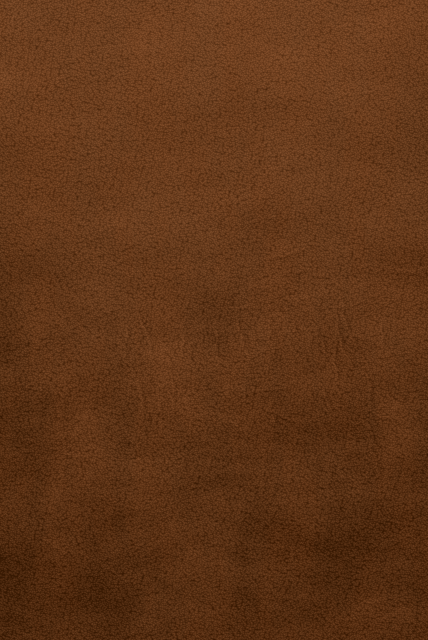
Write a WebGL 1 fragment shader that draws this texture.

```glsl
precision highp float;
uniform vec2 u_resolution;

vec2 hash2(vec2 p) {
  vec2 q = vec2(dot(p, vec2(127.1, 311.7)), dot(p, vec2(269.5, 183.3)));
  return fract(sin(q) * 43758.545);
}

// Distance to the nearest scattered point: one leather pebble per cell
float pebbles(vec2 p) {
  vec2 cell = floor(p), local = fract(p);
  float nearest = 2.0;
  for (int y = -1; y <= 1; y++) {
    for (int x = -1; x <= 1; x++) {
      vec2 offset = vec2(float(x), float(y));
      vec2 toPoint = offset + hash2(cell + offset) - local;
      nearest = min(nearest, dot(toPoint, toPoint));
    }
  }
  return sqrt(nearest);
}

// Rotated, warped sine layers for uneven dye
float mottle(vec2 p) {
  float sum = 0.0, weight = 1.0;
  for (int i = 0; i < 8; i++) {
    p = mat2(0.8, 0.6, -0.6, 0.8) * p * 1.55 + 2.7;
    p += 0.3 * sin(p.yx * 0.9 + 1.3);
    sum += weight * sin(p.x) * sin(p.y + 0.6 * sum);
    weight *= 0.82;
  }
  return sum;
}

// Faint wavy wrinkles around a centre, each with a lit and a shaded side
float creases(vec2 p, vec2 centre, vec2 spread, float heading, float seed) {
  float sum = 0.0;
  for (int i = 0; i < 32; i++) {
    vec2 place = hash2(vec2(float(i), seed));
    vec2 shape = hash2(vec2(float(i) + 40.0, seed));
    float angle = heading + (shape.x - 0.5) * 0.45;
    vec2 d = p - centre - (place - 0.5) * spread;
    vec2 along = vec2(cos(angle), sin(angle));
    float u = dot(d, along);
    float v = dot(d, vec2(-along.y, along.x));
    v += 0.003 * sin(u * 55.0 + place.x * 40.0) + 0.0012 * sin(u * 190.0 + place.y * 30.0);
    float reach = 0.015 + 0.05 * shape.y * shape.y;
    float fade = exp(-u * u / (reach * reach));
    float lit = exp(-v * v / 0.0000035);
    float shade = exp(-pow(v + 0.0035, 2.0) / 0.000009);
    sum += fade * (lit - 0.6 * shade) * (0.4 + 0.6 * place.y);
  }
  return sum;
}

void main() {
  vec2 p = gl_FragCoord.xy / u_resolution.y;
  float aspect = u_resolution.x / u_resolution.y;
  float side = p.x / aspect - 0.5;

  // Light falls from the top, with a small glow at the left edge
  float tone = 0.10 + 0.70 * p.y - 0.45 * side * side;
  tone += 0.08 * exp(-dot(p - vec2(0.3, 0.62), p - vec2(0.3, 0.62)) / 0.03);
  vec2 glow = (p - vec2(0.0, 0.875)) / vec2(0.035, 0.025);
  tone += 0.25 * exp(-dot(glow, glow));

  // Blotches lie flat above and turn to upright streaks below
  float worn = 1.0 - smoothstep(0.3, 0.75, p.y);
  float flatBlotch = mottle(p * vec2(6.0, 13.0));
  float upright = mottle(p * vec2(17.0, 6.0) + 5.0);
  tone += (0.06 + 0.035 * worn) * flatBlotch + (0.015 + 0.045 * worn) * upright;

  // Wrinkles
  tone += 0.27 * creases(p, vec2(0.42, 0.35), vec2(0.45, 0.32), 1.68, 3.0);
  tone += 0.22 * creases(p, vec2(0.33, 0.52), vec2(0.66, 0.32), 0.10, 7.0);
  tone += 0.19 * creases(p, vec2(0.30, 0.20), vec2(0.66, 0.36), -0.35, 11.0);

  // Fine grain, slightly longer across than up
  vec2 g = p + 0.002 * sin(p.yx * vec2(41.0, 37.0));
  g = mat2(0.97, 0.22, -0.22, 0.97) * g;
  tone += 0.90 * (0.5 - pebbles(g * vec2(290.0, 350.0)));
  tone += 0.42 * (0.5 - pebbles(g * vec2(150.0, 215.0) + 31.0));

  vec3 darkBrown = vec3(0.28, 0.14, 0.04);
  vec3 tan = vec3(0.46, 0.27, 0.14);
  vec3 color = mix(darkBrown, tan, clamp(tone, -0.35, 1.3));
  color.gb -= vec2(0.003, 0.004) * clamp(upright, -1.0, 1.0);
  gl_FragColor = vec4(color, 1.0);
}
```
